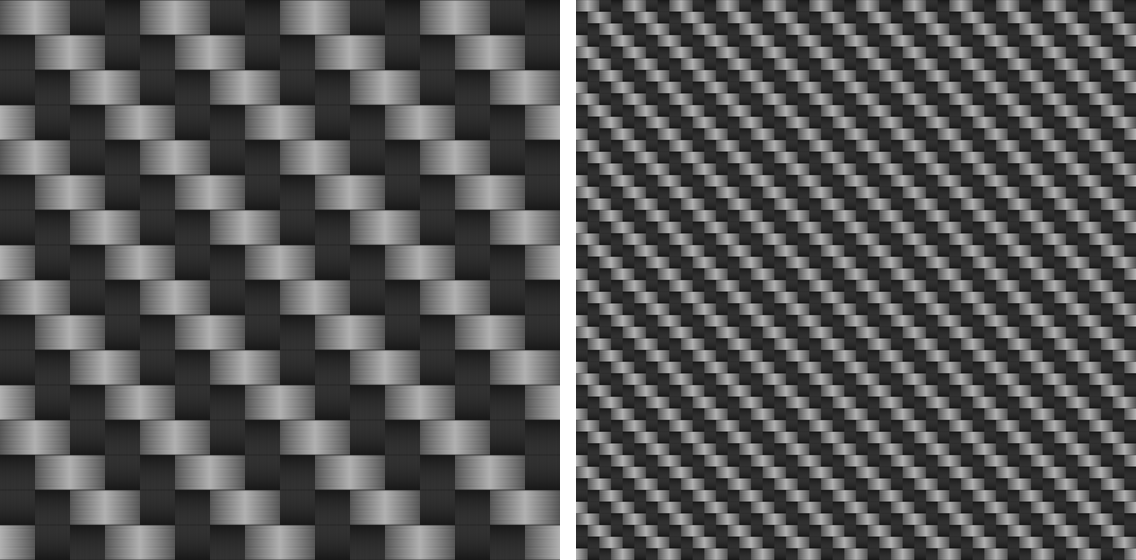
Left, the tile; right, the same tile 3 across and 3 down.
Write a Shadertoy shader that draws this pattern.

```glsl
// Two-by-two twill weave of brushed silver bands over charcoal bands.

const float CELLS = 16.0;            // strands across and down
const float QUARTER_TURN = 1.570796; // one full turn per four-cell repeat

// Distance along a strand from the middle of its nearest exposed float.
float fromCrest(float along, float lane, float shift) {
    return abs(mod(along - lane + shift, 4.0) - 2.0);
}

// Fine fibre streaks across a strand, periodic over four cells.
float grain(float across) {
    float a = across * QUARTER_TURN;
    return (sin(a * 23.0) + sin(a * 37.0 + 1.3) + sin(a * 53.0 + 4.1)) / 3.0;
}

// Charcoal strand, darkening where it dips under, with a faint middle crease.
float charcoal(float column, vec2 p) {
    float d = fromCrest(p.y, column, 0.0);
    float t = min(d, 1.0);
    float crease = 0.03 * (1.0 - smoothstep(0.0, 0.045, d));
    return 0.193 - 0.1 * t * t - crease + 0.007 * grain(p.x) * (1.0 - 0.5 * t);
}

// Silver strand, with streaks that strengthen toward its ends.
float silver(float d, float y) {
    float t = min(d, 1.0);
    return mix(0.695, 0.335, t) + grain(y) * (0.006 + 0.05 * t * (1.2 - t));
}

void mainImage(out vec4 fragColor, in vec2 fragCoord) {
    vec2 p = fragCoord / iResolution.xy * CELLS;
    p.y = CELLS - p.y;
    vec2 px = CELLS / iResolution.xy;

    // Vertical strands, blended at the nearest column border
    float border = floor(p.x + 0.5);
    float side = smoothstep(-0.5 * px.x, 0.5 * px.x, p.x - border);
    float shade = mix(charcoal(border - 1.0, p), charcoal(border, p), side);

    // Horizontal strands on top, with thin dark gaps between rows
    float d = fromCrest(p.x, floor(p.y), 1.0);
    float rowEdge = 0.5 - abs(fract(p.y) - 0.5);
    float cover = 1.0 - smoothstep(-0.5 * px.x, 0.5 * px.x, d - 1.0);
    cover *= smoothstep(0.0, max(0.024, 0.75 * px.y), rowEdge);
    shade = mix(shade, silver(d, p.y), cover);

    fragColor = vec4(vec3(shade), 1.0);
}
```
